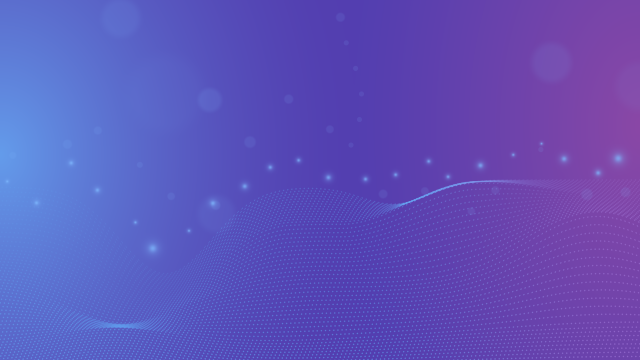
Give the GLSL for this background, as a Shadertoy shader.

```glsl
// A blue to violet backdrop with a dotted, rolling wave sheet and drifting lights.
// Rows of dots blend between five height profiles, from the far ridge to the near edge.
// Sparks and pale discs are scattered by hash along gentle bands. One unit = canvas height.

const int ROWS = 56;
const float DOT_GAP = 0.0115;
const float DOT_RADIUS = 0.0018;
const vec3 DEEP = vec3(0.325, 0.245, 0.69);
const vec3 SKY = vec3(0.39, 0.61, 0.92);
const vec3 PLUM = vec3(0.54, 0.28, 0.65);
const vec3 ICE = vec3(0.50, 0.73, 1.0);

float hash(float n) {
    return fract(sin(n * 91.345) * 4375.85);
}

float bump(float x, float centre, float width) {
    float t = (x - centre) / width;
    return exp(-t * t);
}

vec3 backdrop(vec2 p, float aspect) {
    float left = length((p - vec2(0.0, 0.57)) * vec2(1.0, 0.8));
    float right = length((p - vec2(aspect, 0.65)) * vec2(1.0, 0.6));
    vec3 col = mix(DEEP, SKY, pow(max(1.0 - left, 0.0), 1.6));
    return mix(col, PLUM, pow(max(1.0 - right / 0.8, 0.0), 1.2));
}

// Pale disc with a soft rim
float softDisc(vec2 p, vec2 centre, float radius) {
    return 1.0 - smoothstep(radius * 0.65, radius * 1.1, length(p - centre));
}

// Small bright core inside a wider halo
float spark(vec2 p, vec2 centre, float size) {
    float d = length(p - centre) / size;
    return 0.6 * exp(-d * d * 9.0) + 0.4 * exp(-d * d * 1.8);
}

// Height of the sheet at depth s: 0 is the far ridge, 4 the near edge
float sheetHeight(float s, vec4 far, float near) {
    float y = mix(far.x, far.y, clamp(s, 0.0, 1.0));
    y = mix(y, far.z, clamp(s - 1.0, 0.0, 1.0));
    y = mix(y, far.w, clamp(s - 2.0, 0.0, 1.0));
    return mix(y, near, clamp(s - 3.0, 0.0, 1.0));
}

float dottedSheet(vec2 p, float pixel) {
    float x = p.x;
    vec4 far = vec4(
        0.48 + 0.02 * smoothstep(1.0, 1.4, x) - 0.24 * bump(x, 0.46, 0.18) - 0.05 * bump(x, 1.1, 0.13),
        0.31 + 0.07 * smoothstep(0.5, 0.8, x) - 0.13 * bump(x, 0.42, 0.2) + 0.115 * smoothstep(0.95, 1.32, x)
            - 0.05 * smoothstep(1.35, 1.78, x),
        0.20 - 0.10 * bump(x, 0.34, 0.2) + 0.02 * smoothstep(0.6, 0.9, x) + 0.19 * bump(x, 1.66, 0.28),
        0.05 + 0.04 * bump(x, 0.32, 0.22) + 0.05 * smoothstep(0.7, 1.78, x));
    float near = -0.06 + 0.05 * bump(x, 0.32, 0.25);
    float farFade = mix(0.4, 1.0, smoothstep(0.45, 0.65, x)) * mix(1.0, 0.6, smoothstep(1.2, 1.5, x));
    float ink = 0.0;
    for (int i = 0; i < ROWS; i++) {
        float row = float(i);
        float depth = row / float(ROWS - 1);
        float dx = (fract((x + row * 0.0035) / DOT_GAP) - 0.5) * DOT_GAP;
        float dy = p.y - sheetHeight(depth * 4.0, far, near);
        float mask = 1.0 - smoothstep(DOT_RADIUS - 0.7 * pixel, DOT_RADIUS + 0.7 * pixel, length(vec2(dx, dy)));
        float fade = mix(farFade, 1.0, smoothstep(0.2, 0.6, depth));
        ink += mask * fade * mix(0.3, 0.6, depth);
    }
    return min(ink, 0.85);
}

// Large blurred discs, a rising string of small ones, and a loose band
float paleDiscs(vec2 p, float aspect) {
    float glow = 0.10 * softDisc(p, vec2(0.336, 0.95), 0.060);
    glow += 0.10 * softDisc(p, vec2(1.532, 0.826), 0.062);
    glow += 0.13 * softDisc(p, vec2(0.583, 0.722), 0.037);
    glow += 0.08 * softDisc(p, vec2(0.602, 0.405), 0.058);
    glow += 0.04 * softDisc(p, vec2(0.46, 0.74), 0.120);
    glow += 0.06 * softDisc(p, vec2(aspect, 0.76), 0.075);
    for (int i = 0; i < 6; i++) {
        float k = float(i);
        vec2 centre = vec2(0.975 + 0.03 * sin(k * 0.9), 0.597 + 0.071 * k);
        glow += 0.11 * softDisc(p, centre, 0.008 + 0.006 * step(4.5, k));
    }
    for (int i = 0; i < 16; i++) {
        float k = float(i);
        float x = (k + 0.2 + 0.6 * hash(k + 3.0)) / 16.0 * aspect;
        float y = 0.53 + 0.10 * bump(x, 0.8, 0.15) - 0.08 * bump(x, 1.3, 0.2) + 0.25 * (hash(k + 47.0) - 0.5);
        glow += 0.11 * softDisc(p, vec2(x, y), mix(0.008, 0.018, hash(k + 19.0)));
    }
    return glow;
}

float sparks(vec2 p, float aspect) {
    float glow = 0.0;
    for (int i = 0; i < 22; i++) {
        float k = float(i);
        float large = 1.0 - step(0.5, abs(mod(k, 16.0) - 5.0));
        float x = (k + 0.5 + 0.5 * (hash(k) - 0.5) * (1.0 - large)) / 22.0 * aspect - 0.02 * large;
        float y = 0.5 - 0.19 * bump(x, 0.42, 0.14) + 0.06 * smoothstep(1.1, 1.7, x);
        y += 0.13 * (hash(k + 31.0) - 0.5) * (1.0 - large);
        float size = mix(0.008 + 0.012 * hash(k + 67.0), 0.029, large);
        glow += 0.75 * spark(p, vec2(x, y), size);
    }
    return min(glow, 1.0);
}

void mainImage(out vec4 fragColor, in vec2 fragCoord) {
    float pixel = 1.0 / iResolution.y;
    float aspect = iResolution.x * pixel;
    vec2 p = fragCoord * pixel;
    vec3 col = backdrop(p, aspect);
    col = mix(col, ICE, paleDiscs(p, aspect));
    vec3 dotColour = mix(vec3(0.38, 0.69, 0.98), vec3(0.66, 0.50, 0.88), smoothstep(1.0, 1.75, p.x));
    col = mix(col, dotColour, dottedSheet(p, pixel));
    col = mix(col, ICE, sparks(p, aspect));
    fragColor = vec4(col, 1.0);
}
```
